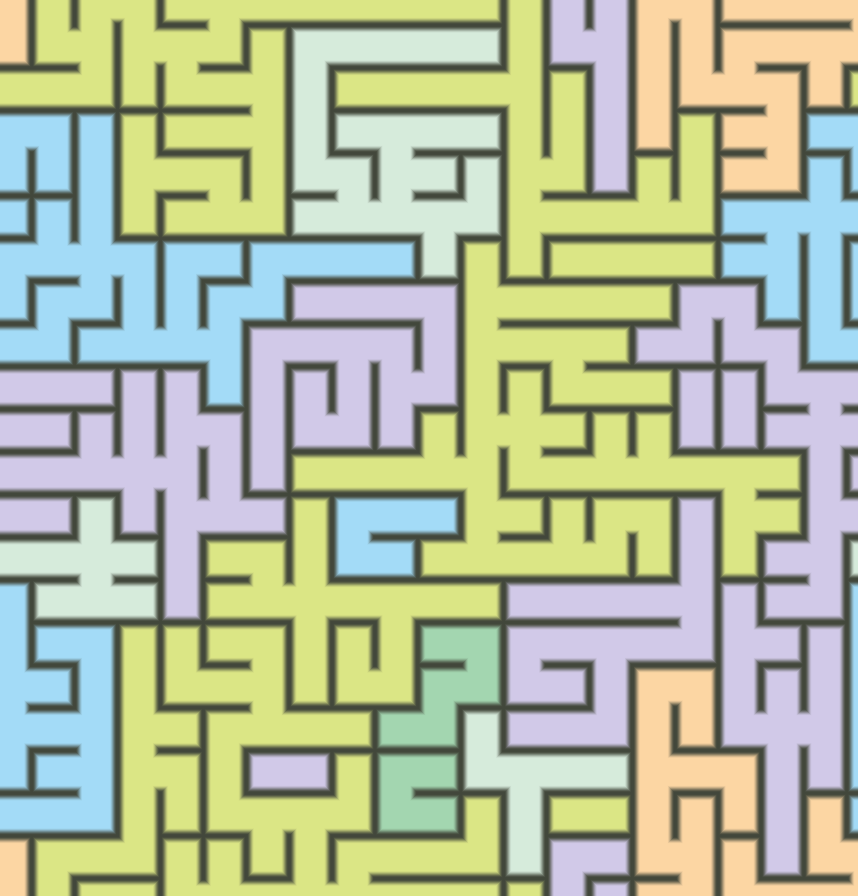
A WebGL 1 fragment shader for this pattern:

```glsl
precision highp float;

uniform vec2 u_resolution;

const vec2 GRID = vec2(20.0, 21.0);         // cells across the tile
const vec2 GRID_SHIFT = vec2(0.26, 0.59);   // in cells
const float WALL_HALF_WIDTH = 0.105;        // in cells
const float WALL_SOFTNESS = 0.085;

const vec3 WALL    = vec3(0.26, 0.28, 0.23);
const vec3 LIME    = vec3(0.86, 0.90, 0.52);
const vec3 SKY     = vec3(0.64, 0.86, 0.97);
const vec3 LILAC   = vec3(0.82, 0.79, 0.91);
const vec3 MINT    = vec3(0.84, 0.92, 0.86);
const vec3 GREEN   = vec3(0.64, 0.84, 0.69);
const vec3 APRICOT = vec3(0.99, 0.84, 0.64);

float hash(vec2 cell, float seed) {
  return fract(sin(dot(cell, vec2(127.1, 311.7)) + seed * 74.7) * 43758.5453);
}

vec2 wrapCell(vec2 cell) {
  return floor(mod(cell + 0.5, GRID));
}

// Directions: 0 right, 1 up, 2 left, 3 down
vec2 stepOf(float dir) {
  return dir < 0.5 ? vec2(1.0, 0.0) : dir < 1.5 ? vec2(0.0, 1.0)
       : dir < 2.5 ? vec2(-1.0, 0.0) : vec2(0.0, -1.0);
}

float opposite(float dir) {
  return dir < 1.5 ? dir + 2.0 : dir - 2.0;
}

vec2 neighbour(vec2 cell, float dir) {
  return wrapCell(cell + stepOf(dir));
}

float baseHeading(vec2 cell) {
  return floor(hash(cell, 1.0) * 4.0);
}

// Every cell leads to one neighbour; straight runs are favoured over reversals
float heading(vec2 cell) {
  float base = baseHeading(cell);
  float best = 0.0;
  float bestScore = -9.0;
  for (int i = 0; i < 4; i++) {
    float dir = float(i);
    float ahead = baseHeading(neighbour(cell, dir));
    float score = hash(cell, dir + 2.0);
    if (dir == base) score += 0.6;
    if (ahead == dir) score += 0.5;
    if (ahead == opposite(dir)) score -= 0.35;
    if (score > bestScore) {
      bestScore = score;
      best = dir;
    }
  }
  return best;
}

vec2 follow(vec2 cell) {
  return neighbour(cell, heading(cell));
}

// True for the one upward link that would close a two by two ring
bool closesRing(vec2 cell) {
  vec2 second = follow(follow(cell));
  return second != cell && follow(follow(second)) == cell;
}

bool leadsTo(vec2 cell, float dir) {
  if (heading(cell) != dir) return false;
  return dir != 1.0 || !closesRing(cell);
}

bool isOpen(vec2 cell, float dir) {
  return leadsTo(cell, dir) || leadsTo(neighbour(cell, dir), opposite(dir));
}

// Walk to the final loop of a path, whose largest hash identifies the piece
float pieceId(vec2 cell) {
  float id = 0.0;
  for (int i = 0; i < 52; i++) {
    if (i >= 40) id = max(id, hash(cell, 9.0));
    cell = follow(cell);
  }
  return fract(id * 37.0);
}

vec3 pieceColour(float id) {
  float slot = id * 6.0;
  return slot < 1.0 ? LIME : slot < 2.0 ? SKY : slot < 3.0 ? LILAC
       : slot < 4.0 ? MINT : slot < 5.0 ? GREEN : APRICOT;
}

// Distance to the closed sides and to the square posts at the corners
float wallDistance(vec2 cell, vec2 local) {
  vec2 edge = 0.5 - abs(local);
  float nearest = max(edge.x, edge.y);
  for (int i = 0; i < 4; i++) {
    float dir = float(i);
    float side = 0.5 - dot(local, stepOf(dir));
    if (side < nearest && !isOpen(cell, dir)) nearest = side;
  }
  return nearest;
}

void main() {
  vec2 position = gl_FragCoord.xy / u_resolution * GRID + GRID_SHIFT;
  vec2 cell = wrapCell(floor(position));
  float soft = max(WALL_SOFTNESS, 0.7 * GRID.x / u_resolution.x);
  float distanceToWall = wallDistance(cell, fract(position) - 0.5);
  float fill = smoothstep(WALL_HALF_WIDTH - soft, WALL_HALF_WIDTH + soft, distanceToWall);
  gl_FragColor = vec4(mix(WALL, pieceColour(pieceId(cell)), fill), 1.0);
}
```
